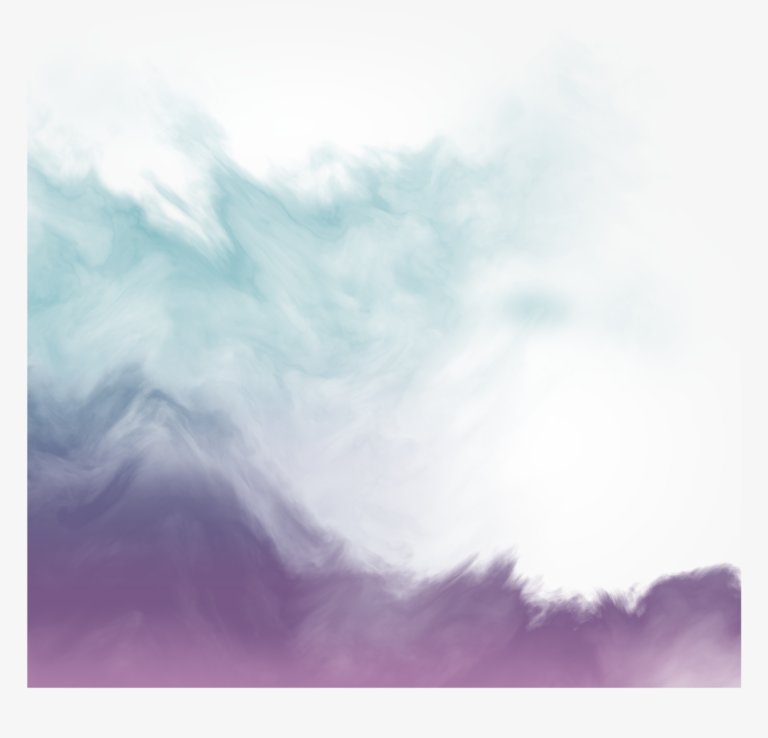
Give the GLSL for this background, as a Shadertoy shader.

```glsl
// Coloured smoke drifting over pale paper: a teal cloud above, a slate veil
// below it and a dense purple bank along the foot of an inset panel.
// Sine-warped, smoothed cellular noise shapes soft masks, edges and strands.

const vec3 PAPER = vec3(0.963);
const vec3 TEAL = vec3(0.53, 0.74, 0.77);
const vec3 LAVENDER = vec3(0.70, 0.72, 0.81);
const vec3 SLATE = vec3(0.44, 0.54, 0.64);
const vec3 INDIGO = vec3(0.40, 0.37, 0.53);
const vec3 PLUM = vec3(0.47, 0.35, 0.53);
const vec3 MAUVE = vec3(0.67, 0.49, 0.66);

vec2 hash2(vec2 p) {
    vec3 h = fract(p.xyx * vec3(0.1031, 0.1030, 0.0973));
    h += dot(h, h.yzx + 33.33);
    return fract((h.xx + h.yz) * h.zy);
}

// Cellular noise with neighbouring cells blended by distance.
float cellNoise(vec2 p) {
    vec2 cell = floor(p), local = fract(p);
    float total = 0.0, weights = 0.0;
    for (int y = -1; y <= 1; y++)
    for (int x = -1; x <= 1; x++) {
        vec2 corner = vec2(x, y);
        vec2 d = corner + hash2(cell + corner) - local;
        float w = exp(-6.0 * dot(d, d));
        total += w * hash2(cell + corner + 57.0).x;
        weights += w;
    }
    return total / weights;
}

// Layered noise centred on zero.
float smoke(vec2 p) {
    float sum = 0.0, gain = 0.5;
    for (int i = 0; i < 6; i++) {
        sum += gain * (cellNoise(p) - 0.5);
        p = mat2(1.6, 1.2, -1.2, 1.6) * p + 7.3;
        gain *= 0.53;
    }
    return sum;
}

// Layered sines bend space into curls.
vec2 swirl(vec2 p, float strength) {
    float f = 7.0;
    for (int i = 0; i < 5; i++) {
        p += strength / f * sin(f * p.yx + vec2(1.3, 4.1) * float(i + 1));
        f *= 1.8;
    }
    return p;
}

float glow(vec2 p, vec2 centre, vec2 radius) {
    vec2 d = (p - centre) / radius;
    return exp(-dot(d, d));
}

float below(float value, float edge, float softness) {
    return 1.0 - smoothstep(edge - softness, edge + softness, value);
}

float strands(float n, float width) {
    return exp(-n * n / (width * width));
}

float tealDensity(vec2 p, float n, float fine) {
    float right = 0.57 + 0.14 * smoothstep(0.36, 0.78, p.y);
    float body = below(p.x + n * 0.35, right, 0.16)
               * below(p.y + n * 0.45, 0.81, 0.075);
    float depth = 0.36 + 0.24 * glow(p, vec2(0.13, 0.70), vec2(0.22, 0.16))
                + 0.16 * glow(p, vec2(0.42, 0.67), vec2(0.25, 0.14))
                + 0.16 * glow(p, vec2(0.04, 0.56), vec2(0.05, 0.14))
                - 0.14 * glow(p, vec2(0.20, 0.57), vec2(0.12, 0.06));
    float wisps = 0.32 * glow(p, vec2(0.70, 0.58), vec2(0.045, 0.028))
                + 0.13 * glow(p, vec2(0.82, 0.57), vec2(0.06, 0.07))
                + 0.16 * glow(p, vec2(0.69, 0.82), vec2(0.07, 0.08))
                + 0.10 * glow(p, vec2(0.15, 0.87), vec2(0.12, 0.05));
    return body * max(depth + n * 0.95 + fine * 0.35, 0.0)
         + wisps * clamp(0.6 + n * 3.5, 0.0, 1.5);
}

float slateDensity(vec2 p, float n, float fine) {
    float top = 0.495 - 0.10 * smoothstep(0.18, 0.40, p.x);
    float body = below(p.y + n * 0.18, top, 0.04) * below(p.x + n * 0.3, 0.31, 0.14);
    float gap = 0.36 * glow(p, vec2(0.25, 0.39), vec2(0.13, 0.05));
    return body * clamp(0.74 - gap + n * 0.9 + fine * 0.9, 0.0, 1.0);
}

float bankDensity(vec2 p, float n, float fine) {
    float top = 0.185 + 0.12 * below(p.x, 0.40, 0.09) + 0.035 * below(p.x, 0.60, 0.15);
    float softness = mix(0.075, 0.022, smoothstep(0.25, 0.8, p.x));
    float body = below(p.y + n * 0.16 + fine * 0.07, top, softness);
    float thin = 0.30 * glow(p, vec2(0.48, 0.17), vec2(0.10, 0.05))
               + 0.60 * glow(p, vec2(0.97, 0.06), vec2(0.13, 0.06));
    return body * clamp(0.97 - thin + n * 0.35 + fine * 0.25, 0.0, 1.0);
}

void mainImage(out vec4 fragColor, in vec2 fragCoord) {
    vec2 p = fragCoord / iResolution.xy;
    vec2 q = fragCoord / iResolution.y;
    vec2 bent = swirl(q, 0.28);
    float n = smoke(bent * 7.0);
    float fine = smoke(swirl(q + n * 0.05, 0.4) * vec2(17.0, 23.0) + 11.0);
    float curl = strands(n - fine * 0.35, 0.035);

    // White light behind the smoke.
    float light = glow(p, vec2(0.72, 0.40), vec2(0.22, 0.24))
                + glow(p, vec2(0.36, 0.83), vec2(0.30, 0.11));
    vec3 col = mix(PAPER, vec3(0.995), min(light, 1.0));

    // Teal cloud fading into lavender haze.
    float teal = tealDensity(p, n, fine);
    vec3 haze = mix(LAVENDER, TEAL, smoothstep(0.34, 0.60, p.y));
    col = mix(col, haze, clamp(teal * (1.0 + 0.14 * curl), 0.0, 0.95));

    // Slate veil and purple bank share a vertical ramp.
    vec3 pigment = mix(MAUVE, PLUM, smoothstep(0.06, 0.19, p.y + n * 0.06));
    pigment = mix(pigment, INDIGO, smoothstep(0.19, 0.31, p.y));
    pigment = mix(pigment, SLATE, smoothstep(0.29, 0.47, p.y));
    col = mix(col, pigment, slateDensity(p, n, fine));
    col = mix(col, pigment, bankDensity(p, n, fine));

    // Inset panel with a paper margin.
    vec2 aa = 1.0 / iResolution.xy;
    vec2 low = smoothstep(-aa, aa, p - vec2(0.0355, 0.068));
    float panel = low.x * low.y * below(p.x, 0.965, aa.x);
    fragColor = vec4(mix(PAPER, col, panel), 1.0);
}
```
